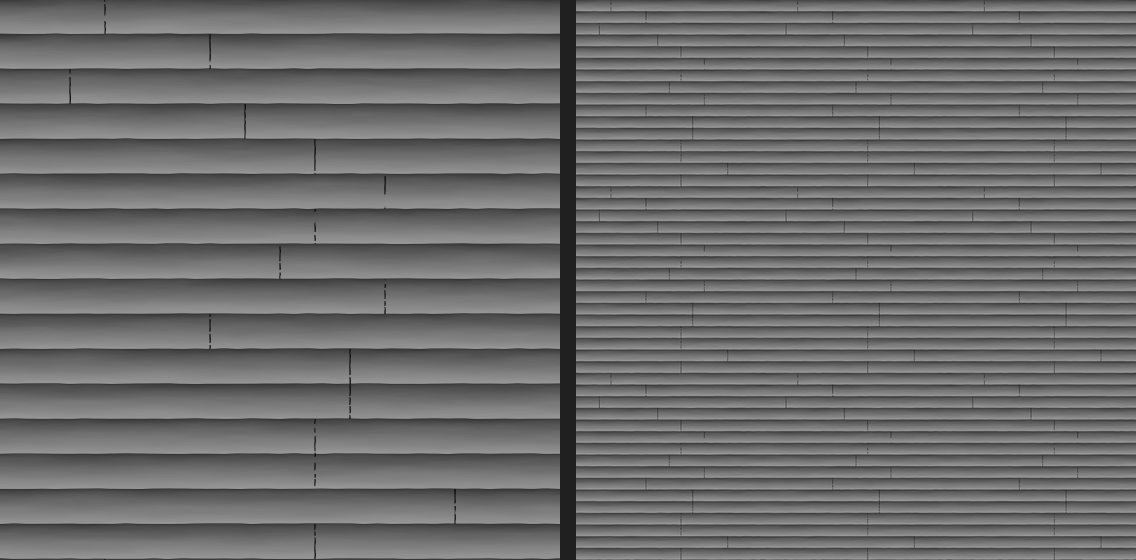
Left: one tile. Right: repeated 3 by 3.
This texture map is drawn by a Shadertoy shader. Its source:

```glsl
#define PLANKS 16.0
#define JOINT_SLOTS 16.0
#define SEAM_SHIFT 0.03
#define SHADE_TOP 0.225
#define SHADE_BOTTOM 0.59
#define SHADE_CURVE 0.72
#define STREAK_AMOUNT 0.085
#define SEAM_HALF_WIDTH 0.0007
#define SEAM_SHADE 0.2
#define JOINT_HALF_WIDTH 0.0011
#define JOINT_SHADE 0.015

float hash(vec2 p) {
    vec3 q = fract(vec3(p.xyx) * 0.1031);
    q += dot(q, q.yzx + 33.33);
    return fract((q.x + q.y) * q.z);
}

// Value noise that wraps after a whole number of cells
float tileNoise(vec2 p, vec2 period) {
    vec2 cell = floor(p), f = p - cell;
    f = f * f * (3.0 - 2.0 * f);
    vec2 a = mod(cell, period), b = mod(cell + 1.0, period);
    return mix(mix(hash(a), hash(vec2(b.x, a.y)), f.x),
               mix(hash(vec2(a.x, b.y)), hash(b), f.x), f.y);
}

// Long horizontal grain, centred on zero
float streaks(vec2 uv) {
    vec2 cells = vec2(7.0, PLANKS * 4.0);
    float sum = 0.0, weight = 0.5;
    for (int i = 0; i < 4; i++) {
        sum += weight * (tileNoise(uv * cells, cells) - 0.5);
        cells *= 2.0;
        weight *= 0.55;
    }
    return sum;
}

// Coverage of a band of the given half width
float band(float dist, float halfWidth, float pixel) {
    return clamp((halfWidth - abs(dist)) / pixel + 0.5, 0.0, 1.0);
}

void mainImage(out vec4 fragColor, in vec2 fragCoord) {
    vec2 uv = fragCoord / iResolution.xy;
    float pixel = 1.0 / iResolution.y;

    // Plank rows with slightly uneven edges
    float v = uv.y * PLANKS - SEAM_SHIFT;
    vec2 edgeCells = vec2(40.0, PLANKS);
    float edge = tileNoise(vec2(uv.x * edgeCells.x, floor(v + 0.5)), edgeCells) - 0.5;
    v += 0.025 * edge * abs(2.0 * fract(v) - 1.0);
    float row = mod(floor(v), PLANKS);
    float height = fract(v);

    // Dark under the upper overlap, lighter toward the lower lip
    float shade = mix(SHADE_TOP, SHADE_BOTTOM, pow(1.0 - height, SHADE_CURVE));
    shade += STREAK_AMOUNT * streaks(uv) * mix(0.45, 1.0, height);

    // Thin seam between planks
    float seamDist = min(height, 1.0 - height) / PLANKS;
    shade = mix(shade, SEAM_SHADE, 0.85 * band(seamDist, SEAM_HALF_WIDTH, pixel));

    // One broken butt joint per plank, snapped to a slot
    float slot = 1.0 + floor(hash(vec2(row, 7.0)) * (JOINT_SLOTS - 1.0));
    vec2 chipCells = vec2(PLANKS, PLANKS * 12.0);
    float chip = tileNoise(vec2(row, uv.y * chipCells.y), chipCells);
    float wobble = tileNoise(vec2(row + 0.5, uv.y * chipCells.y), chipCells) - 0.5;
    float jointDist = uv.x - slot / JOINT_SLOTS - 0.0012 * wobble;
    float wear = smoothstep(0.28, 0.42, chip + 0.25 * hash(vec2(row, 3.0)) - 0.05);
    float joint = band(jointDist, JOINT_HALF_WIDTH * mix(0.6, 1.0, chip), pixel) * wear;
    shade = mix(shade, JOINT_SHADE, joint);

    fragColor = vec4(vec3(shade), 1.0);
}
```
